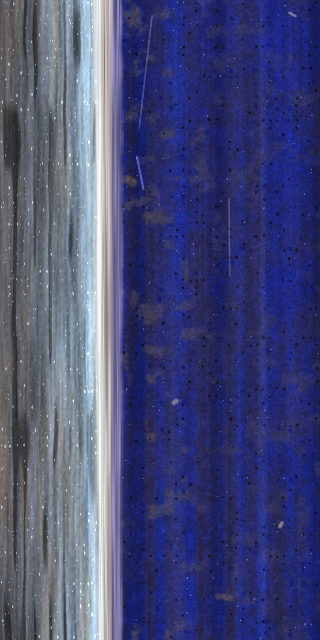
A Shadertoy shader for this texture:

```glsl
float hash(vec2 p) {
    vec3 q = fract(vec3(p.xyx) * vec3(0.1031, 0.1030, 0.0973));
    q += dot(q, q.yzx + 33.33);
    return fract((q.x + q.y) * q.z);
}

float noise(vec2 p) {
    vec2 cell = floor(p), f = fract(p);
    f = f * f * (3.0 - 2.0 * f);
    return mix(mix(hash(cell), hash(cell + vec2(1, 0)), f.x),
               mix(hash(cell + vec2(0, 1)), hash(cell + vec2(1, 1)), f.x), f.y);
}

float fbm(vec2 p) {
    float sum = 0.0, amp = 0.5;
    for (int i = 0; i < 4; i++) {
        sum += amp * noise(p);
        p = p * 2.03 + 17.3;
        amp *= 0.5;
    }
    return sum / 0.9375;
}

float band(float x, float center, float width) {
    float d = (x - center) / width;
    return exp(-d * d);
}

// Scattered dots: one possible dot in each cell of a stretched grid
float specks(vec2 p, vec2 scale, float density, float seed) {
    vec2 g = p * scale, cell = floor(g) + seed;
    vec2 center = 0.35 + 0.3 * vec2(hash(cell + 3.1), hash(cell + 8.7));
    float radius = mix(0.15, 0.34, hash(cell + 5.3));
    float dotMask = 1.0 - smoothstep(radius * 0.3, radius, length(fract(g) - center));
    return dotMask * step(1.0 - density, hash(cell));
}

float scratch(vec2 p, vec2 a, vec2 b, float width) {
    vec2 ab = b - a;
    float t = clamp(dot(p - a, ab) / dot(ab, ab), 0.0, 1.0);
    return 1.0 - smoothstep(width * 0.3, width, length(p - a - ab * t));
}

// Brushed steel with wavy dark grooves and glinting flakes
vec3 brushedMetal(vec2 p) {
    float x = p.x + 0.006 * (noise(vec2(p.x * 12.0, p.y * 9.0)) - 0.5);
    float coarse = noise(vec2(x * 75.0, p.y * 2.5));
    float fine = noise(vec2(x * 170.0, p.y * 8.0 + 20.0));
    float grain = noise(p * vec2(230.0, 90.0));
    vec3 color = mix(vec3(0.36, 0.37, 0.40), vec3(0.50, 0.57, 0.64),
                     smoothstep(0.03, 0.28, p.x));
    color *= 0.93 + 0.14 * fbm(p * vec2(5.0, 3.0));
    color *= 0.56 + 0.42 * coarse + 0.28 * fine + 0.18 * grain;
    float groove = smoothstep(0.68, 0.86, noise(vec2(x * 64.0 + 9.0, p.y * 3.2)));
    color *= 1.0 - 0.42 * groove;
    color = mix(color, color * vec3(1.1, 1.0, 0.9), smoothstep(0.4, 0.8, fbm(vec2(x * 40.0, p.y * 2.0))));
    float flakes = specks(p, vec2(85.0, 42.0), 0.09, 11.0)
                 + 0.7 * specks(p, vec2(130.0, 75.0), 0.08, 47.0);
    return color + flakes * vec3(0.34, 0.37, 0.38);
}

// Glare on the rounded edge, fading through tan lines into lavender
vec3 edgeGlare(vec3 color, vec2 p) {
    float lean = 0.318 - 0.006 * p.y;
    float lines = noise(vec2(p.x * 190.0, p.y * 2.0));
    float hairs = noise(vec2(p.x * 300.0, p.y * 5.0 + 40.0));
    vec3 lavender = vec3(0.49, 0.47, 0.66) * (0.55 + 0.5 * lines + 0.38 * hairs);
    vec3 tan_ = vec3(0.66, 0.61, 0.59) * (0.48 + 0.6 * lines + 0.4 * hairs);
    vec3 strip = mix(tan_, lavender, smoothstep(0.335, 0.36, p.x));
    color = mix(color, strip, smoothstep(lean, lean + 0.015, p.x));
    color += vec3(0.18, 0.23, 0.26) * band(p.x, lean - 0.025, 0.022) * (0.4 + lines);
    float glare = band(p.x, lean, 0.013) * (0.55 + 0.65 * hairs);
    glare += 0.55 * band(p.x, 0.342, 0.004) * smoothstep(0.35, 0.75, noise(vec2(p.x * 60.0, p.y * 3.0)));
    return mix(color, vec3(0.97, 0.98, 0.97), clamp(glare, 0.0, 1.0));
}

// Cobalt glaze with soft vertical streaks, cloudy grime and pits
vec3 blueGlaze(vec2 p) {
    float streak = noise(vec2(p.x * 32.0, p.y * 0.8));
    float thin = noise(vec2(p.x * 120.0, p.y * 1.6 + 7.0));
    float cloud = fbm(p * vec2(13.0, 9.0));
    float mottle = fbm(p * vec2(42.0, 34.0) + 50.0);
    vec3 color = mix(vec3(0.17, 0.165, 0.35), vec3(0.095, 0.13, 0.46),
                     smoothstep(0.25, 0.75, 0.4 * streak + 0.35 * cloud + 0.25 * mottle));
    color *= 0.70 + 0.20 * streak + 0.18 * thin + 0.32 * mottle;
    float sheen = band(p.x, 0.82, 0.013) + 0.55 * band(p.x, 0.545, 0.035)
                + 0.4 * band(p.x, 0.745, 0.02) + 0.35 * band(p.x, 0.91, 0.012);
    color += vec3(0.045, 0.07, 0.15) * sheen * (0.5 + 0.7 * noise(vec2(p.x * 9.0, p.y * 4.0)));
    float shade = 0.22 * band(p.x, 0.425, 0.035) + 0.2 * band(p.x, 0.68, 0.022)
                + 0.22 * smoothstep(0.93, 1.0, p.x);
    color *= 1.0 - shade;
    float grime = smoothstep(0.56, 0.8, fbm(p * vec2(19.0, 22.0) + 80.0));
    color = mix(color, vec3(0.34, 0.31, 0.36), grime * mix(0.65, 0.25, smoothstep(0.42, 0.75, p.x)));
    color *= 1.0 - 0.55 * specks(p, vec2(48.0, 44.0), 0.14, 23.0);
    color = mix(color, vec3(0.05, 0.08, 0.42), 0.55 * specks(p, vec2(27.0, 25.0), 0.14, 71.0));
    color += vec3(0.28, 0.29, 0.29) * specks(p, vec2(95.0, 90.0), 0.018, 31.0);
    return color * (0.86 + 0.28 * noise(p * vec2(210.0, 190.0)));
}

// Scuffs and chips lying on the glaze
vec3 addWear(vec3 color, vec2 p) {
    float hairline = scratch(p, vec2(0.475, 1.95), vec2(0.435, 1.60), 0.004)
                   + scratch(p, vec2(0.716, 1.38), vec2(0.718, 1.14), 0.004)
                   + 1.5 * scratch(p, vec2(0.428, 1.51), vec2(0.448, 1.41), 0.005);
    color += vec3(0.17, 0.16, 0.18) * hairline;
    float chip = scratch(p, vec2(0.544, 0.742), vec2(0.551, 0.747), 0.011)
               + scratch(p, vec2(0.875, 0.355), vec2(0.881, 0.365), 0.009)
               + scratch(p, vec2(0.905, 1.96), vec2(0.923, 1.95), 0.006);
    color = mix(color, vec3(0.60, 0.58, 0.62), 0.75 * min(chip, 1.0));
    float smear = scratch(p, vec2(0.68, 0.137), vec2(0.72, 0.13), 0.014)
                + scratch(p, vec2(0.395, 1.44), vec2(0.415, 1.43), 0.020);
    return mix(color, vec3(0.43, 0.37, 0.32), smear * (0.25 + 0.6 * noise(p * 110.0)));
}

void mainImage(out vec4 fragColor, in vec2 fragCoord) {
    vec2 p = fragCoord / iResolution.xy * vec2(1.0, 2.0);
    vec3 metal = edgeGlare(brushedMetal(p), p);
    vec3 glaze = addWear(blueGlaze(p), p);
    float seam = 0.382 + 0.006 * (noise(vec2(3.0, p.y * 14.0)) - 0.5);
    vec3 color = mix(metal, glaze, smoothstep(seam - 0.012, seam + 0.008, p.x));
    fragColor = vec4(clamp(color, 0.0, 1.0), 1.0);
}
```
